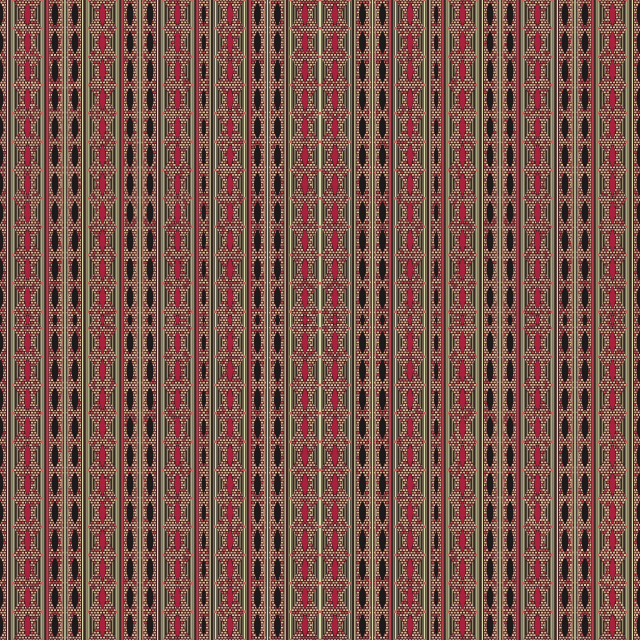
Write a three.js fragment shader that draws this pattern.

```glsl
// Woven stripe cloth: columns of red and black lozenges among dotted threads and cream lines.
varying vec2 vUv;

float hash(vec2 p) {
  vec3 q = fract(p.xyx * vec3(0.1031, 0.1030, 0.0973));
  q += dot(q, q.yzx + 33.33);
  return fract((q.x + q.y) * q.z);
}

float line(float d, float halfWidth) {
  return step(abs(d), halfWidth);
}

// Colour of the cloth; the canvas is 768 thread units wide and high.
vec3 weave(vec2 uv) {
  vec3 cream = vec3(0.86, 0.86, 0.68);
  vec3 salmon = vec3(0.87, 0.64, 0.54);
  vec3 crimson = vec3(0.66, 0.13, 0.24);
  vec3 maroon = vec3(0.25, 0.11, 0.12);
  vec3 black = vec3(0.11, 0.10, 0.10);

  // Mirror the cloth about its middle, both ways, so that all edges join
  vec2 p = 384.0 - abs(fract(uv) * 768.0 - 384.0);

  // Stripe repeat of 90 threads, centred on a red column, with one shortened gap
  float side = mod(p.x - (p.x < 244.5 ? 33.0 : 276.0) + 45.0, 90.0) - 45.0;
  float u = abs(side);
  bool isRed = u < 20.0;
  float fromColumn = isRed ? u : abs(u - 33.0);

  // 0 at a lozenge centre, 1 at the knot between two; a knot lies on the edge
  float knot = abs(mod(p.y, 34.0) - 17.0) / 17.0;

  // Taupe ground with fine sage threads
  vec3 color = mix(vec3(0.21, 0.16, 0.14), vec3(0.58, 0.54, 0.42),
                   line(fract(u / 3.5) - 0.5, 0.22));

  // Brick-laid dots, symmetric about each column, that spread towards the knots
  float row = floor(p.y / 3.0 + 0.5);
  vec2 grid = vec2(fromColumn / 3.7 + 0.5 + 0.5 * mod(row, 2.0), p.y / 3.0 + 0.5);
  vec2 cell = fract(grid) - 0.5;
  float tint = hash(floor(grid) + floor(p.x / 30.0) * 17.0);
  vec3 dotColor = tint < 0.22 ? vec3(0.74, 0.34, 0.36) : mix(salmon, cream, 0.6 * tint);
  vec3 dots = mix(maroon, dotColor, line(cell.x, 0.35) * line(cell.y, 0.35));
  float wave = smoothstep(0.0, 1.0, knot);
  float reach = isRed ? mix(8.0, 16.0, wave) : mix(7.0, 10.5, wave);
  color = mix(color, dots, step(fromColumn, reach));

  // Slim lozenges
  float halfWidth = (isRed ? 3.5 : 3.7) * (1.0 - knot * knot * 1.5);
  color = mix(color, maroon, step(fromColumn, halfWidth + 0.6) * step(knot, 0.8));
  color = mix(color, isRed ? crimson : black, step(fromColumn, halfWidth));

  // Long stripes beside the columns, tied by rose threads at the knots
  color = mix(color, black, line(u - 17.3, 1.4));
  color = mix(color, cream, line(u - 17.3, 0.8));
  color = mix(color, vec3(0.78, 0.38, 0.36), line(u - 17.3, 1.3) * step(0.91, knot));
  color = mix(color, maroon, line(u - 23.8, 1.9));
  color = mix(color, side > 0.0 ? mix(crimson, salmon, 0.25) : cream,
              line(u - 23.8, side > 0.0 ? 1.3 : 0.8));
  color = mix(color, salmon * 0.85, line(u - 41.5, 0.7));
  color = mix(color, black, step(43.2, u));
  color = mix(color, cream, step(44.1, u));
  return color;
}

void main() {
  // Average sixteen samples inside the pixel to smooth the edges
  vec2 pixel = fwidth(vUv);
  vec3 sum = vec3(0.0);
  for (int i = 0; i < 4; i++) {
    for (int j = 0; j < 4; j++) {
      sum += weave(vUv + ((vec2(float(i), float(j)) + 0.5) / 4.0 - 0.5) * pixel);
    }
  }
  gl_FragColor = vec4(sum / 16.0, 1.0);
}
```
